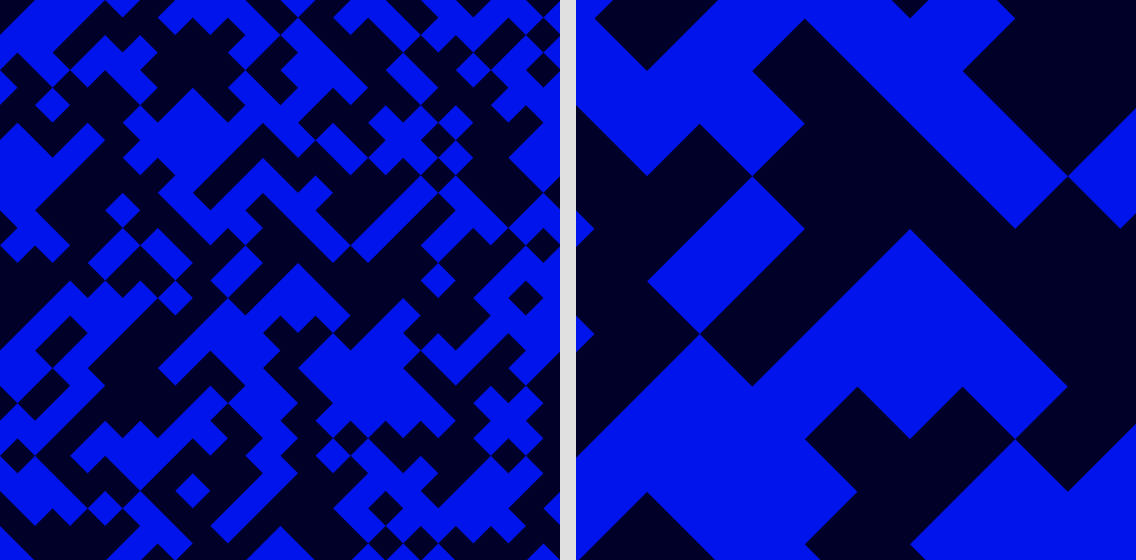
Left, the full canvas; right, a detail of the centre.
Reproduce this pattern procedurally as a WebGL 1 fragment shader.

```glsl
precision highp float;
// Random two-colour mosaic of squares turned by 45 degrees.
uniform vec2 u_resolution;

#define CELL_SIDE 0.04427
#define BLUE_SHARE 0.49
#define SEED 17.0
#define EDGE_PIXELS 1.0
#define DARK_NAVY vec3(0.0, 0.0, 0.16)
#define BRIGHT_BLUE vec3(0.0, 0.08, 0.92)

float hash(vec2 cell) {
    vec3 p = fract(vec3(cell.xyx + SEED) * vec3(0.1031, 0.1030, 0.0973));
    p += dot(p, p.yzx + 33.33);
    return fract((p.x + p.y) * p.z);
}

// 1 for a blue cell, 0 for a dark one.
float isBlue(vec2 cell) {
    return step(hash(cell), BLUE_SHARE);
}

void main() {
    float canvasSize = min(u_resolution.x, u_resolution.y);
    vec2 position = vec2(gl_FragCoord.x, u_resolution.y - gl_FragCoord.y) / canvasSize;

    // Rotate the grid by 45 degrees and scale it to whole cells.
    vec2 grid = vec2(position.x + position.y, position.x - position.y)
              * sqrt(0.5) / CELL_SIDE;

    // Blend the four nearest cells across a thin band along their edges.
    float edgeWidth = EDGE_PIXELS / (canvasSize * CELL_SIDE);
    vec2 cell = floor(grid - 0.5);
    vec2 offset = grid - 0.5 - cell;
    vec2 blend = clamp((offset - 0.5) / edgeWidth + 0.5, 0.0, 1.0);
    float nearRow = mix(isBlue(cell), isBlue(cell + vec2(1.0, 0.0)), blend.x);
    float farRow = mix(isBlue(cell + vec2(0.0, 1.0)), isBlue(cell + 1.0), blend.x);

    vec3 color = mix(DARK_NAVY, BRIGHT_BLUE, mix(nearRow, farRow, blend.y));
    gl_FragColor = vec4(color, 1.0);
}
```
